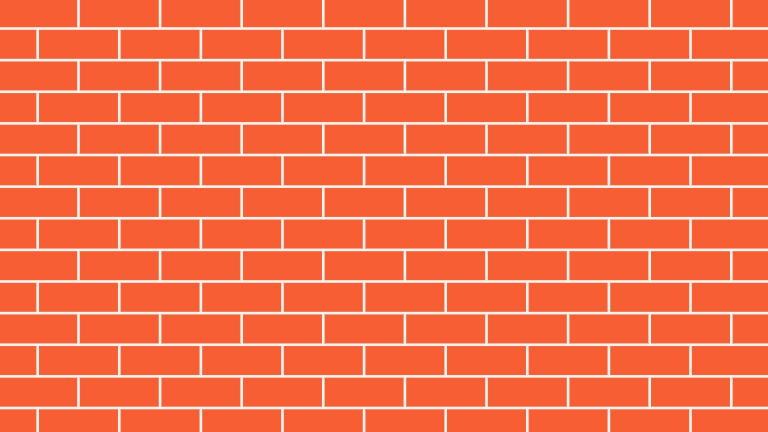
Give the GLSL for this pattern, as a Shadertoy shader.

```glsl
const vec2 BRICK_SIZE = vec2(0.1889, 0.0732);    // in canvas heights
const vec2 FIRST_JOINT = vec2(0.0872, 0.0556);
const float JOINT_HALF_WIDTH = 0.0030;
const float EDGE_HALF_WIDTH = 0.0047;

const vec3 BRICK_COLOR = vec3(0.97, 0.37, 0.20);
const vec3 EDGE_COLOR = vec3(0.89, 0.42, 0.29);
const vec3 MORTAR_COLOR = vec3(1.00, 0.94, 0.91);

// Distance to the nearest multiple of the period
float distanceToRepeat(float position, float period) {
    return abs(fract(position / period + 0.5) - 0.5) * period;
}

// Distance to the nearest joint of a running bond, odd courses shifted by half
float jointDistance(vec2 point, vec2 size) {
    float course = floor(point.y / size.y);
    float shift = 0.5 * size.x * mod(course + 1.0, 2.0);
    float bedJoint = distanceToRepeat(point.y, size.y);
    float headJoint = distanceToRepeat(point.x - shift, size.x);
    return min(bedJoint, headJoint);
}

// Antialiased coverage of a line around distance zero
float lineMask(float dist, float halfWidth, float pixel) {
    return clamp((halfWidth - dist) / pixel + 0.5, 0.0, 1.0);
}

void mainImage(out vec4 fragColor, in vec2 fragCoord) {
    float pixel = 1.0 / iResolution.y;
    vec2 point = fragCoord * pixel - FIRST_JOINT;
    float dist = jointDistance(point, BRICK_SIZE);

    // Flat brick, muted rim, pale mortar
    vec3 color = mix(BRICK_COLOR, EDGE_COLOR, lineMask(dist, EDGE_HALF_WIDTH, pixel));
    color = mix(color, MORTAR_COLOR, lineMask(dist, JOINT_HALF_WIDTH, pixel));
    fragColor = vec4(color, 1.0);
}
```
